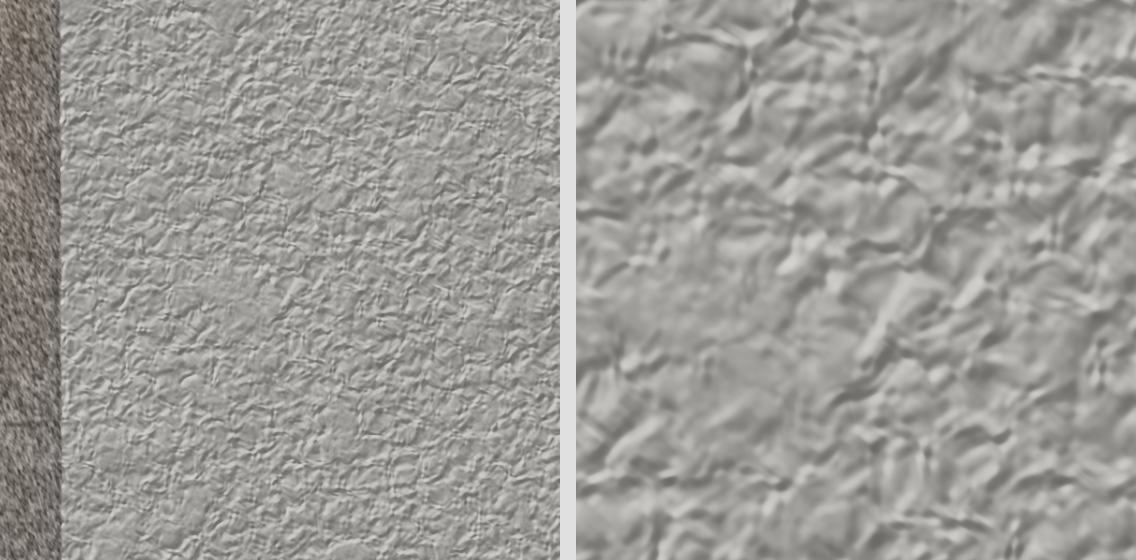
Left: the whole. Right: its middle third, enlarged.
This texture is drawn by a Shadertoy shader. Its source:

```glsl
float hash(vec2 p) {
    vec3 q = fract(p.xyx * 0.1031);
    q += dot(q, q.yzx + 33.33);
    return fract((q.x + q.y) * q.z);
}

float noise(vec2 p) {
    vec2 i = floor(p), f = fract(p);
    f = f * f * f * (f * (f * 6.0 - 15.0) + 10.0);
    return mix(mix(hash(i), hash(i + vec2(1, 0)), f.x),
               mix(hash(i + vec2(0, 1)), hash(i + vec2(1, 1)), f.x), f.y);
}

// Rotated octaves hide the noise lattice
float fbm(vec2 p, int octaves) {
    float sum = 0.0, weight = 0.5;
    for (int i = 0; i < octaves; i++) {
        sum += weight * noise(p);
        p = mat2(1.6, 1.2, -1.2, 1.6) * p + 17.3;
        weight *= 0.5;
    }
    return sum / (1.0 - 2.0 * weight);
}

// Rough plaster with smoother raised daubs
float plasterHeight(vec2 p) {
    vec2 warp = vec2(noise(p * 38.0 + 60.0), noise(p * 38.0 + 91.0)) - 0.5;
    vec2 q = p + warp * 0.012;
    float daub = smoothstep(0.57, 0.74, fbm(q * 15.0 + 5.0, 3));
    float lumps = noise(mat2(0.8, 0.6, -0.6, 0.8) * q * 68.0 + 30.0);
    float grit = noise(mat2(0.6, 0.8, -0.8, 0.6) * q * 135.0 + 80.0);
    return (lumps + 0.52 * grit) * mix(1.0, 0.4, daub) + 0.9 * daub;
}

vec3 plasterColor(vec2 p) {
    vec2 toLight = vec2(-0.5, 0.86) * 0.002;
    float relief = plasterHeight(p - toLight) - plasterHeight(p + toLight);
    float shade = 0.61 + 0.19 * tanh(relief * 3.4);
    shade += 0.04 * (fbm(p * 7.0 + 40.0, 2) - 0.5);
    shade += 0.05 * (noise(p * 190.0) - 0.5);
    return shade + vec3(0.006, 0.001, -0.015);
}

// Brown side face with fine slanted grain
vec3 sideColor(vec2 p) {
    vec2 q = vec2(p.x + 0.35 * p.y, p.y);
    float grain = noise(q * vec2(190.0, 95.0) + 12.0) - 0.5;
    float specks = noise(q * vec2(280.0, 170.0) + 70.0) - 0.5;
    float shade = 0.46 + 0.26 * grain + 0.2 * specks;
    shade += 0.08 * (fbm(p * 16.0 + 20.0, 2) - 0.5);
    float warmth = mix(0.6, 1.0, p.y) * (1.0 - 0.5 * smoothstep(0.06, 0.11, p.x));
    return shade + vec3(0.033, -0.002, -0.034) * warmth;
}

void mainImage(out vec4 fragColor, in vec2 fragCoord) {
    vec2 p = fragCoord / iResolution.y;

    // Ragged corner between the two faces
    float corner = 0.110 - 0.003 * p.y + 0.006 * (fbm(vec2(3.0, p.y * 55.0), 3) - 0.5);
    float d = p.x - corner;
    vec3 color = mix(sideColor(p), plasterColor(p), smoothstep(-0.002, 0.002, d));

    // Thin shadow beside the corner, pale rim on it
    color *= 1.0 - 0.14 * exp(-pow((d + 0.005) / 0.004, 2.0));
    color += 0.04 * exp(-pow((d - 0.004) / 0.003, 2.0));

    fragColor = vec4(clamp(color, 0.0, 1.0), 1.0);
}
```
